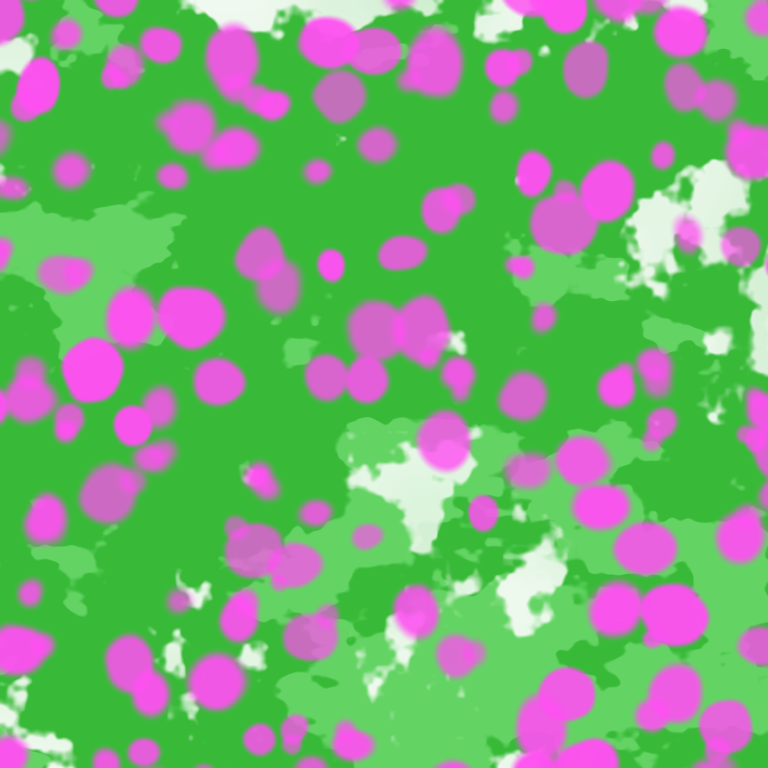
Write a Shadertoy shader that draws this texture.

```glsl
const vec3 DEEP_GREEN  = vec3(0.22, 0.73, 0.22);
const vec3 LIGHT_GREEN = vec3(0.39, 0.83, 0.39);
const vec3 CHALK       = vec3(0.95, 0.98, 0.95);
const vec3 MAGENTA     = vec3(1.00, 0.31, 0.95);

const float PATCH_SCALE = 6.5;    // patches across the canvas
const float LIGHT_LEVEL = 0.575;  // noise level where light green starts
const float CHALK_LEVEL = 0.615;  // noise level where white starts
const float DOT_CELLS   = 11.0;   // dot cells across the canvas
const float DOT_CHANCE  = 0.82;
const float BUD_CHANCE  = 0.40;   // chance of a small dot beside a large one
const float MIN_RADIUS  = 0.014;
const float MAX_RADIUS  = 0.042;
const float WOBBLE      = 0.008;  // unevenness of the dot outlines

float hash(vec2 p) {
    vec3 q = fract(vec3(p.xyx) * 0.1031);
    q += dot(q, q.yzx + 33.33);
    return fract((q.x + q.y) * q.z);
}

float noise(vec2 p) {
    vec2 i = floor(p), f = fract(p);
    f = f * f * (3.0 - 2.0 * f);
    return mix(mix(hash(i), hash(i + vec2(1, 0)), f.x),
               mix(hash(i + vec2(0, 1)), hash(i + vec2(1, 1)), f.x), f.y);
}

float fbm(vec2 p) {
    float sum = 0.0, total = 0.0, amp = 1.0;
    for (int i = 0; i < 5; i++) {
        sum += amp * noise(p);
        total += amp;
        amp *= 0.56;
        p = p * 2.03 + 17.3;
    }
    return sum / total;
}

// Opacity of one soft dot
float softDot(vec2 d, float radius, float blur, float opacity) {
    return opacity * (1.0 - smoothstep(radius - blur, radius + blur, length(d)));
}

// Joint opacity of all dots near p
float dots(vec2 p) {
    vec2 home = floor(p * DOT_CELLS);
    float wobble = WOBBLE * (noise(p * 32.0 + 200.0) - 0.5);
    float clear = 1.0;
    for (int y = -1; y <= 1; y++)
    for (int x = -1; x <= 1; x++) {
        vec2 cell = home + vec2(x, y) + 50.0;
        if (hash(cell + 11.3) > DOT_CHANCE) continue;
        vec2 jitter = vec2(hash(cell + 3.7), hash(cell + 71.9));
        vec2 d = p - (cell - 50.0 + jitter) / DOT_CELLS;
        float radius = mix(MIN_RADIUS, MAX_RADIUS, hash(cell + 23.1));
        float blur = mix(0.004, 0.010, hash(cell + 37.7));
        float opacity = mix(0.65, 0.98, sqrt(hash(cell + 41.9)));
        float squeeze = mix(0.88, 1.14, hash(cell + 53.3));
        vec2 oval = d * vec2(squeeze, 1.0 / squeeze);
        clear *= 1.0 - softDot(oval, radius + wobble, blur, opacity);

        // Smaller bud on the rim
        if (hash(cell + 61.1) < BUD_CHANCE) {
            float angle = 6.2832 * hash(cell + 83.7);
            vec2 rim = radius * vec2(cos(angle), sin(angle));
            float budRadius = mix(0.010, 0.020, hash(cell + 97.3));
            clear *= 1.0 - softDot(d - rim, budRadius + wobble, blur, 0.85 * opacity);
        }
    }
    return 1.0 - clear;
}

void mainImage(out vec4 fragColor, in vec2 fragCoord) {
    vec2 p = fragCoord / iResolution.y;

    // Light green and white patches with ragged edges
    float light = fbm(p * PATCH_SCALE * vec2(0.8, 1.1) + 5.2);
    float chalk = fbm(p * PATCH_SCALE + 91.4);
    vec3 color = mix(DEEP_GREEN, LIGHT_GREEN,
                     smoothstep(LIGHT_LEVEL - 0.01, LIGHT_LEVEL + 0.015, light));
    float cover = smoothstep(CHALK_LEVEL, CHALK_LEVEL + 0.05, chalk);
    color = mix(color, CHALK, cover * mix(0.82, 1.0, noise(p * 9.0 + 40.0)));

    // Magenta dots on top
    color = mix(color, MAGENTA, dots(p));
    fragColor = vec4(color, 1.0);
}
```
